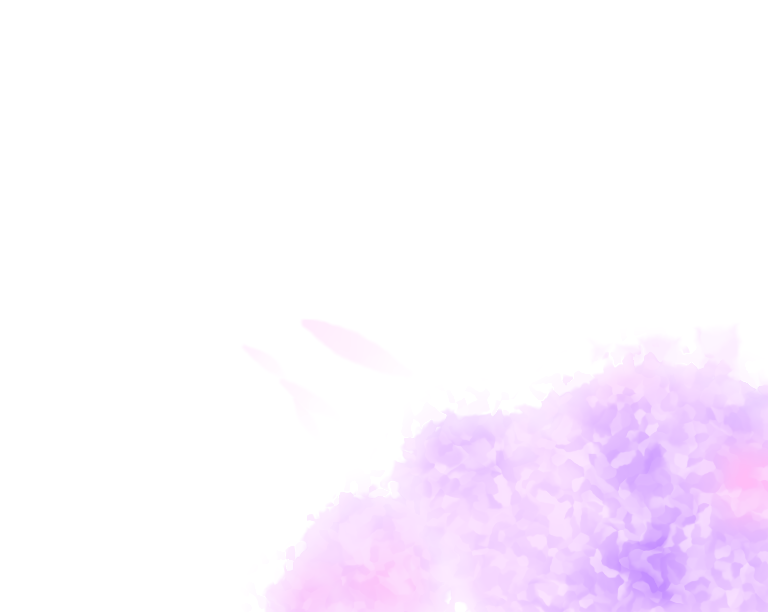
This background is drawn by a Shadertoy shader. Its source:

```glsl
// Violet and pink watercolour cloud in the lower right corner of white paper, with faint brush strokes.

const float ASPECT = 1.255;
const vec3 PAPER  = vec3(1.0);
const vec3 PALE   = vec3(0.978, 0.865, 1.0);
const vec3 VIOLET = vec3(0.77, 0.56, 1.0);
const vec3 PINK   = vec3(1.0, 0.74, 0.97);
const vec3 BLUSH  = vec3(1.0, 0.91, 0.99);
const float EDGE_SOFTNESS = 0.005;
const float EDGE_ROUGHNESS = 0.085;
const float MOTTLE_STRENGTH = 0.42;

// Cloud lobes: centre, radius
const vec3 LOBES[6] = vec3[6](
    vec3(1.07, 0.17, 0.25), vec3(0.78, 0.20, 0.135), vec3(0.62, 0.06, 0.13),
    vec3(0.52, 0.00, 0.085), vec3(1.22, 0.15, 0.21), vec3(0.90, 0.12, 0.19));

// Pigment washes: centre, radius, strength
const vec4 VIOLET_WASHES[7] = vec4[7](
    vec4(1.065, 0.075, 0.065, 0.60), vec4(1.045, 0.26, 0.085, 0.40),
    vec4(0.76, 0.27, 0.075, 0.28), vec4(1.22, 0.33, 0.06, 0.25),
    vec4(1.20, 0.06, 0.09, 0.28), vec4(0.97, 0.03, 0.09, 0.22),
    vec4(1.10, 0.16, 0.14, 0.22));
const vec4 PINK_WASHES[4] = vec4[4](
    vec4(1.225, 0.21, 0.06, 0.85), vec4(0.635, 0.04, 0.06, 0.60),
    vec4(0.51, 0.03, 0.06, 0.40), vec4(1.01, 0.40, 0.07, 0.15));

// Pale blots above the cloud: centre, half size
const vec4 BLOTS[5] = vec4[5](
    vec4(0.980, 0.423, 0.012, 0.012), vec4(1.177, 0.412, 0.035, 0.045),
    vec4(1.027, 0.420, 0.022, 0.014), vec4(1.250, 0.365, 0.012, 0.020),
    vec4(1.080, 0.425, 0.030, 0.020));

float hash(vec2 p) {
    return fract(sin(dot(p, vec2(127.1, 311.7))) * 43758.5453);
}

float noise(vec2 p) {
    vec2 i = floor(p), f = fract(p);
    f = f * f * (3.0 - 2.0 * f);
    return mix(mix(hash(i), hash(i + vec2(1, 0)), f.x),
               mix(hash(i + vec2(0, 1)), hash(i + vec2(1, 1)), f.x), f.y);
}

float fbm(vec2 p) {
    float sum = 0.0, amp = 0.5;
    for (int i = 0; i < 4; i++) {
        sum += amp * noise(p);
        p = mat2(1.6, 1.2, -1.2, 1.6) * p + 7.3;
        amp *= 0.5;
    }
    return sum / 0.9375;
}

// Softly blended random cells, like overlapping dabs of paint
float dabs(vec2 p) {
    vec2 cell = floor(p), f = fract(p);
    float sum = 0.0, total = 0.0;
    for (int y = -1; y <= 1; y++)
    for (int x = -1; x <= 1; x++) {
        vec2 o = vec2(x, y);
        vec2 id = cell + o;
        vec2 d = o + vec2(hash(id), hash(id + 41.7)) - f;
        float w = exp(-12.0 * dot(d, d));
        sum += w * hash(id + 13.1);
        total += w;
    }
    return sum / total;
}

float smoothMin(float a, float b, float k) {
    float h = max(k - abs(a - b), 0.0) / k;
    return min(a, b) - h * h * k * 0.25;
}

float cloudDistance(vec2 p) {
    float d = 1.0;
    for (int i = 0; i < 6; i++)
        d = smoothMin(d, length(p - LOBES[i].xy) - LOBES[i].z, 0.03);
    return d;
}

float wash(vec2 p, vec4 w) {
    vec2 d = (p - w.xy) / w.z;
    return w.w * exp(-dot(d, d));
}

// Brush stroke that swells in the middle and fades towards its end
float stroke(vec2 p, vec2 a, vec2 b, float tip, float swell) {
    vec2 ab = b - a;
    float h = clamp(dot(p - a, ab) / dot(ab, ab), 0.0, 1.0);
    float d = length(p - a - ab * h) - tip - swell * sin(3.14159 * h);
    return smoothstep(0.004, -0.004, d) * (1.0 - 0.85 * h);
}

void mainImage(out vec4 fragColor, in vec2 fragCoord) {
    vec2 p = fragCoord / iResolution.xy * vec2(ASPECT, 1.0);
    vec2 warp = vec2(fbm(p * 24.0), fbm(p * 24.0 + 31.0)) - 0.5;
    vec2 q = p + warp * 0.035;
    float fine = dabs(q * 62.0), broad = dabs(q * 27.0 + 5.0);
    vec3 color = PAPER;

    // Faint strokes on the left
    vec2 s = p + warp * 0.012;
    float main = stroke(s, vec2(0.500, 0.472), vec2(0.665, 0.388), 0.008, 0.014);
    main *= smoothstep(0.482, 0.476, s.y);
    float side = stroke(s, vec2(0.400, 0.433), vec2(0.465, 0.385), 0.003, 0.008);
    side = max(side, 0.6 * stroke(s, vec2(0.465, 0.378), vec2(0.550, 0.318), 0.005, 0.008));
    side = max(side, 0.5 * stroke(s, vec2(0.485, 0.350), vec2(0.520, 0.285), 0.004, 0.007));
    color = mix(color, BLUSH, max(main, side * 0.75) * (0.7 + 0.3 * broad));

    // Pale blots and loose specks around the cloud
    float edge = cloudDistance(p);
    float blot = 0.0;
    for (int i = 0; i < 5; i++) {
        vec2 d = abs(q - BLOTS[i].xy) - BLOTS[i].zw;
        blot = max(blot, smoothstep(0.008, -0.008, max(d.x, d.y)));
    }
    float specks = smoothstep(0.62, 0.72, fine) * smoothstep(0.055, 0.0, edge);
    color = mix(color, PALE, max(blot * (0.25 + 0.3 * broad), specks * 0.25));

    // Pigment inside the cloud
    float violet = 0.03, pink = 0.0;
    for (int i = 0; i < 7; i++) violet += wash(q, VIOLET_WASHES[i]);
    for (int i = 0; i < 4; i++) pink += wash(q, PINK_WASHES[i]);
    float mottle = 0.45 * fine + 0.35 * broad + 0.2 * fbm(p * 14.0) - 0.5;
    violet = clamp(violet * (1.0 + mottle) + mottle * MOTTLE_STRENGTH, 0.0, 1.0);
    pink = clamp(pink * (1.0 + 1.2 * mottle), 0.0, 1.0);
    vec3 pigment = mix(mix(PALE, VIOLET, violet), PINK, pink);
    pigment = mix(pigment, PAPER, clamp(-mottle * 0.6, 0.0, 0.2));

    // Crumbled outline, thinner paint near the rim
    float rough = 0.6 * fbm(p * 20.0 + 3.0) + 0.4 * fine - 0.5;
    float rim = edge + rough * EDGE_ROUGHNESS;
    float cover = smoothstep(EDGE_SOFTNESS, -EDGE_SOFTNESS, rim);
    cover *= mix(0.6, 1.0, smoothstep(0.0, -0.06, rim));
    fragColor = vec4(mix(color, pigment, cover), 1.0);
}
```
